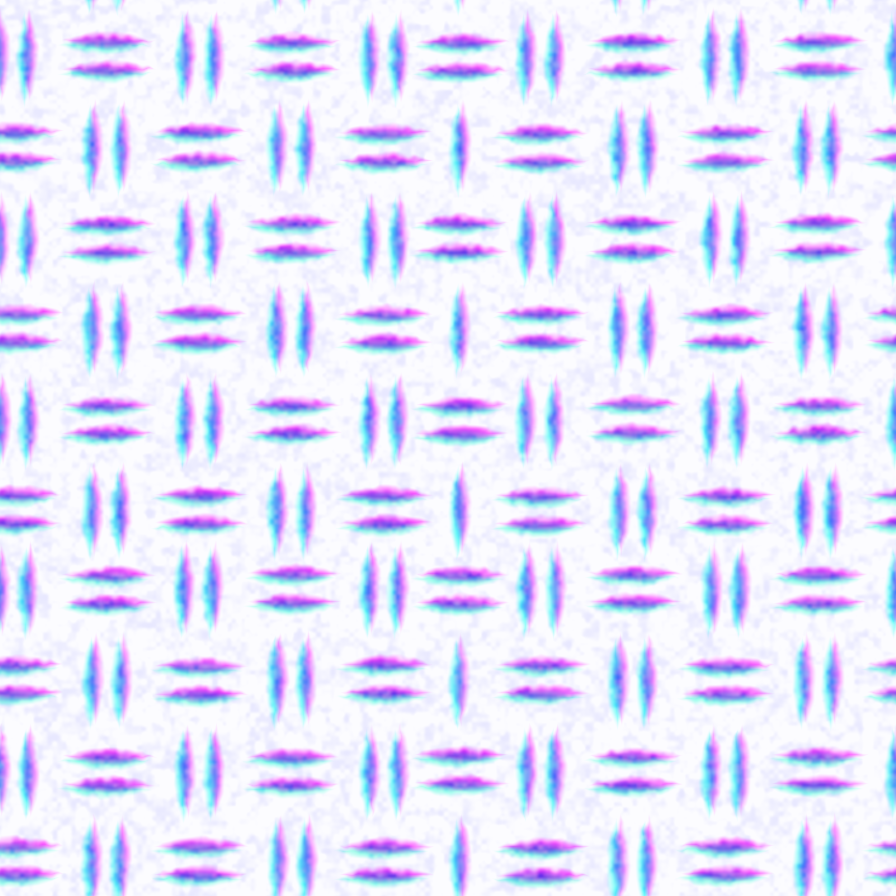
This texture map is drawn by a WebGL 1 fragment shader. Its source:

```glsl
precision highp float;
uniform vec2 u_resolution;

float hash(vec2 p) {
  vec3 q = fract(vec3(p.xyx) * 0.1031);
  q += dot(q, q.yzx + 33.33);
  return fract((q.x + q.y) * q.z);
}

// Value noise that wraps after "period" cells
float noise(vec2 p, vec2 period) {
  vec2 i = floor(p), f = fract(p);
  f = f * f * (3.0 - 2.0 * f);
  vec2 a = mod(i, period), b = mod(i + 1.0, period);
  return mix(mix(hash(a), hash(vec2(b.x, a.y)), f.x),
             mix(hash(vec2(a.x, b.y)), hash(b), f.x), f.y);
}

float columnCenter(float i) {
  return 0.0156 + 0.1033 * i - 0.019 * step(4.5, i) - 0.0135 * step(5.5, i);
}

float rowCenter(float j) {
  return 0.0642 + 0.1013 * j - 0.013 * step(5.5, j);
}

// Spindle with soft edges, pointed at both ends
float spindle(float along, float across) {
  float t = along / 0.052;
  float halfWidth = 0.0108 * (1.0 - t * t) - 0.004;
  return smoothstep(-0.005, 0.005, halfWidth - abs(across));
}

// Coverage of upright strands in x, level strands in y
vec2 weave(vec2 p) {
  vec2 cover = vec2(0.0);
  for (int j = 0; j < 10; j++) {
    float row = float(j);
    float dy = fract(p.y - rowCenter(row) + 0.5) - 0.5;
    if (abs(dy) > 0.07) continue;
    for (int i = 0; i < 10; i++) {
      float col = float(i);
      float dx = fract(p.x - columnCenter(col) + 0.5) - 0.5;
      if (abs(dx) > 0.07) continue;
      vec2 cell = vec2(col, row);
      vec2 d = vec2(dx, dy) + 0.002 * (vec2(hash(cell + 3.7), hash(cell + 9.2)) - 0.5);
      if (mod(col + row, 2.0) < 0.5) {
        // The narrow column holds a single upright strand
        float gap = i == 5 ? 0.0 : 0.0158;
        cover.x = max(cover.x, spindle(d.y, abs(d.x) - gap));
      } else {
        cover.y = max(cover.y, spindle(d.x, abs(d.y) - 0.0158));
      }
    }
  }
  return cover;
}

void main() {
  vec2 p = gl_FragCoord.xy / u_resolution;
  p.y = 1.0 - p.y;

  float mottle = noise(p * 96.0, vec2(96.0));
  float grain = noise(p * 190.0 + 0.4, vec2(190.0));
  float fleck = noise(p * 128.0 + 0.7, vec2(128.0));

  // Frayed outlines
  vec2 q = p + 0.003 * (vec2(mottle, fleck) - 0.5);

  // Red and green shadows slide apart to tint opposite edges
  vec2 slide = vec2(0.0026, -0.0026);
  vec2 redCover = weave(q + slide);
  vec2 greenCover = weave(q - slide);
  float redShade = dot(redCover, vec2(0.56, 0.47));
  float greenShade = dot(greenCover, vec2(0.44, 0.60));
  float blueShade = dot(redCover, vec2(0.03, 0.09));

  // Fibre variation inside the strands
  redShade *= 0.82 + 0.36 * grain;
  greenShade *= 0.78 + 0.44 * fleck;

  // Pale mottled ground
  float stain = smoothstep(0.35, 0.95, 0.6 * mottle + 0.4 * grain);
  vec3 color = mix(vec3(0.99, 0.99, 1.0), vec3(0.91, 0.91, 1.0), stain);
  color -= vec3(redShade, greenShade, blueShade);
  gl_FragColor = vec4(clamp(color, 0.0, 1.0), 1.0);
}
```
